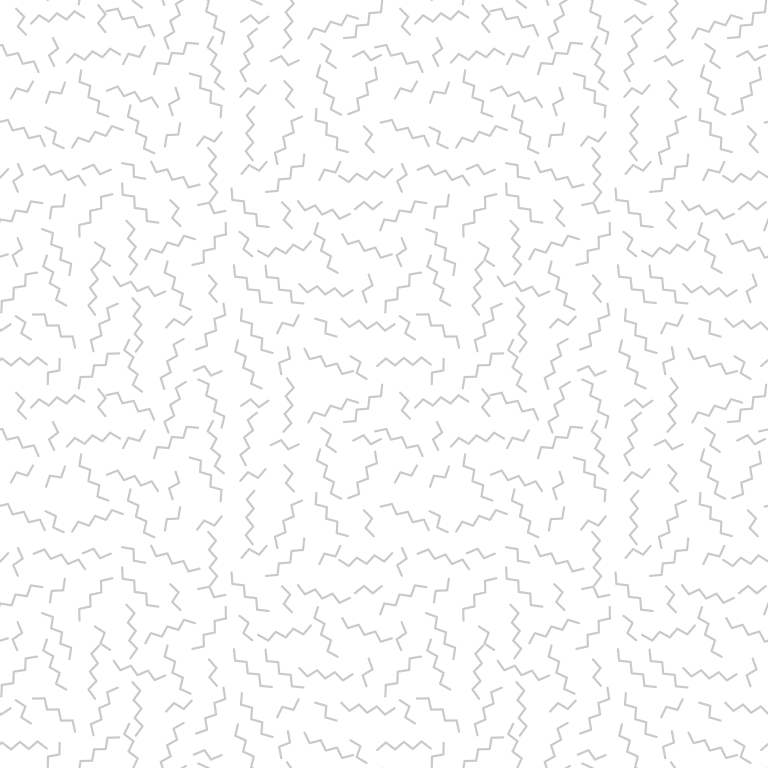
This pattern is drawn by a WebGL 2 fragment shader. Its source:

```glsl
#version 300 es
precision highp float;
// Draws short pale grey zigzag strokes scattered in all directions on white.

uniform vec2 u_resolution;
out vec4 fragColor;

const float PI = 3.14159;
const float REPEATS = 2.0;         // pattern tiles across the canvas
const float PERIOD = 10.0;         // cells per tile, even for the checkerboard
const float STEP = 0.232;          // length of one zig along the stroke, in cells
const float AMPLITUDE = 0.095;
const float HALF_WIDTH = 0.0286;
const float LONG_STEPS = 6.0;
const float SHORT_STEPS = 3.0;
const float MIN_GAP = 0.27;        // tighter strokes are shortened
const int CANDIDATES = 12;
const vec3 PAPER = vec3(1.0);
const vec3 INK = vec3(0.79);

struct Stroke { vec2 mid; vec2 axis; float steps; };

// Random value in 0..1 for a wrapped cell and a salt
float hash(vec2 id, int salt) {
    uint n = uint(id.x) + uint(id.y) * 57u + uint(salt) * 3251u + 911u;
    n = (n ^ (n >> 16)) * 0x7feb352du;
    n = (n ^ (n >> 15)) * 0x846ca68bu;
    n ^= n >> 16;
    return float(n & 0xffffu) / 65536.0;
}

vec2 jitter(vec2 id, int salt, float amount) {
    return (vec2(hash(id, salt), hash(id, salt + 1)) * 2.0 - 1.0) * amount;
}

vec2 direction(float angle) { return vec2(cos(angle), sin(angle)); }

float segmentDistance(vec2 p, vec2 a, vec2 b) {
    vec2 ab = b - a;
    return length(p - a - ab * clamp(dot(p - a, ab) / dot(ab, ab), 0.0, 1.0));
}

// Space between the centre lines of two strokes
float strokeGap(Stroke s, Stroke t) {
    vec2 u = s.axis * s.steps * STEP * 0.5;
    vec2 v = t.axis * t.steps * STEP * 0.5;
    vec2 a = s.mid - u, b = s.mid + u, c = t.mid - v, d = t.mid + v;
    return min(min(segmentDistance(a, c, d), segmentDistance(b, c, d)),
               min(segmentDistance(c, a, b), segmentDistance(d, a, b)));
}

// Even cells follow a slowly turning field, mirrored on every other row
Stroke fieldStroke(vec2 cell) {
    vec2 id = mod(cell, PERIOD);
    float angle = PI * id.x / PERIOD + 0.7 * sin(2.0 * PI * id.y / PERIOD)
                + 0.4 * (hash(id, 1) - 0.5);
    float mirror = mod(id.y, 2.0) < 0.5 ? 1.0 : -1.0;
    float steps = hash(id, 2) < 0.2 ? SHORT_STEPS : LONG_STEPS;
    return Stroke(cell + 0.5 + jitter(id, 3, 0.09), direction(angle * mirror), steps);
}

// Odd cells keep the candidate with the most room between their neighbours
Stroke fillerStroke(vec2 cell) {
    vec2 id = mod(cell, PERIOD);
    Stroke neighbours[4];
    for (int n = 0; n < 4; n++) {
        neighbours[n] = fieldStroke(cell + round(direction(float(n) * PI * 0.5)));
    }
    Stroke best = Stroke(cell + 0.5, vec2(1.0, 0.0), SHORT_STEPS);
    float bestGap = -1.0;
    for (int k = 0; k < CANDIDATES; k++) {
        int salt = 10 + 3 * k;
        float angle = PI * (float(k) + hash(id, salt)) / float(CANDIDATES);
        Stroke s = Stroke(cell + 0.5 + jitter(id, salt + 1, 0.18), direction(angle), LONG_STEPS);
        float gap = 10.0;
        for (int n = 0; n < 4; n++) gap = min(gap, strokeGap(s, neighbours[n]));
        if (gap > bestGap) { bestGap = gap; best = s; }
    }
    if (bestGap < MIN_GAP || hash(id, 5) < 0.15) best.steps = SHORT_STEPS;
    return best;
}

float zigzagDistance(vec2 p, Stroke s) {
    vec2 r = p - s.mid;
    vec2 q = vec2(dot(r, s.axis), dot(r, vec2(-s.axis.y, s.axis.x)));
    float i = clamp(floor(q.x / STEP + 0.5 * s.steps), 0.0, s.steps - 1.0);
    float x = (i - 0.5 * s.steps) * STEP;
    float y = AMPLITUDE * (mod(i, 2.0) * 2.0 - 1.0);
    return segmentDistance(q, vec2(x, y), vec2(x + STEP, -y));
}

void main() {
    float cells = REPEATS * PERIOD;
    vec2 p = gl_FragCoord.xy / u_resolution * cells;
    float pixel = cells / min(u_resolution.x, u_resolution.y);

    // Nearest stroke among the surrounding cells
    float nearest = 10.0;
    for (int j = -1; j <= 1; j++) {
        for (int i = -1; i <= 1; i++) {
            vec2 cell = floor(p) + vec2(i, j);
            if (distance(p, cell + 0.5) > 1.1) continue;
            bool isField = mod(cell.x + cell.y, 2.0) < 0.5;
            Stroke s;
            if (isField) s = fieldStroke(cell); else s = fillerStroke(cell);
            nearest = min(nearest, zigzagDistance(p, s));
        }
    }

    float coverage = clamp((HALF_WIDTH - nearest) / pixel + 0.5, 0.0, 1.0);
    fragColor = vec4(mix(PAPER, INK, coverage), 1.0);
}
```
